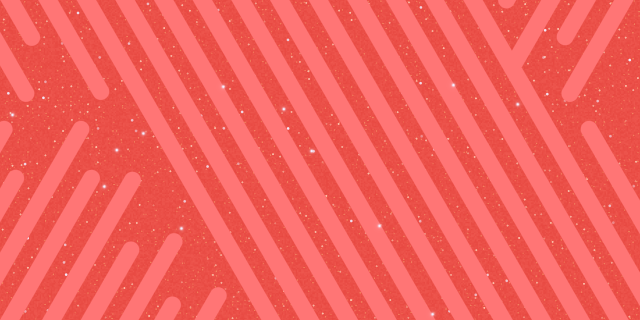
Write a Shadertoy shader that draws this background.

```glsl
const vec3 RED = vec3(0.92, 0.31, 0.28);
const vec3 PINK = vec3(1.0, 0.46, 0.46);
const vec3 CREAM = vec3(1.0, 0.86, 0.76);
const vec3 AMBER = vec3(0.97, 0.62, 0.42);
const vec3 ICE = vec3(0.95, 0.93, 1.0);

const vec2 LEAN = vec2(0.5, 0.8660254);
const float HALF_WIDTH = 0.0264;

// Tips of the short strokes, grouped by the way they run
const vec2 DOWN_LEFT[9] = vec2[9](
    vec2(0.013, 0.596), vec2(0.049, 0.443), vec2(0.253, 0.596),
    vec2(0.286, 0.443), vec2(0.414, 0.437), vec2(0.409, 0.219),
    vec2(0.544, 0.245), vec2(0.539, 0.047), vec2(0.682, 0.076));
const vec2 UP_RIGHT[4] = vec2[4](
    vec2(1.609, 0.805), vec2(1.766, 0.885), vec2(1.781, 0.708), vec2(1.583, 1.0));
const vec2 UP_LEFT[3] = vec2[3](
    vec2(0.099, 0.883), vec2(0.081, 0.708), vec2(0.315, 0.714));

// Brightest stars
const vec2 STARS[12] = vec2[12](
    vec2(0.698, 0.729), vec2(0.887, 0.659), vec2(0.974, 0.528), vec2(1.417, 0.734),
    vec2(1.618, 0.674), vec2(0.448, 0.583), vec2(0.326, 0.417), vec2(0.567, 0.286),
    vec2(1.186, 0.294), vec2(1.352, 0.018), vec2(0.039, 0.641), vec2(0.365, 0.531));

float hash(vec2 p, float seed) {
    vec3 q = fract(vec3(p.xyx + seed) * vec3(0.1031, 0.1030, 0.0973));
    q += dot(q, q.yzx + 33.33);
    return fract((q.x + q.y) * q.z);
}

float valueNoise(vec2 p) {
    vec2 cell = floor(p);
    vec2 f = fract(p);
    f = f * f * (3.0 - 2.0 * f);
    vec2 step1 = vec2(1.0, 0.0);
    return mix(mix(hash(cell, 5.0), hash(cell + step1, 5.0), f.x),
               mix(hash(cell + step1.yx, 5.0), hash(cell + 1.0, 5.0), f.x), f.y);
}

// Round-tipped stroke running from its tip without end
float strokeDistance(vec2 p, vec2 tip, vec2 dir, float halfWidth) {
    vec2 d = p - tip;
    return length(d - dir * max(dot(d, dir), 0.0)) - halfWidth;
}

// Evenly spaced slanted bands; lastTop is where the rightmost meets the top
float bandDistance(vec2 p, float lastTop, float gap, float count, float halfWidth) {
    float offset = p.x - lastTop - (1.0 - p.y) * LEAN.x / LEAN.y;
    float index = clamp(round(offset / gap), 1.0 - count, 0.0);
    return abs(offset - index * gap) * LEAN.y - halfWidth;
}

float patternDistance(vec2 p, float halfWidth) {
    float d = bandDistance(p, 1.478, 0.1208, 11.0, halfWidth);
    for (int i = 0; i < 9; i++) d = min(d, strokeDistance(p, DOWN_LEFT[i], -LEAN, halfWidth));
    for (int i = 0; i < 4; i++) d = min(d, strokeDistance(p, UP_RIGHT[i], LEAN, halfWidth));
    for (int i = 0; i < 3; i++) d = min(d, strokeDistance(p, UP_LEFT[i], LEAN * vec2(-1, 1), halfWidth));
    return min(d, strokeDistance(p, vec2(1.841, 0.596), LEAN * vec2(1, -1), halfWidth));
}

// Randomly filled grid of soft dots
float specks(vec2 p, float cells, float density, float radius, float seed) {
    vec2 cell = floor(p * cells);
    vec2 jitter = vec2(hash(cell, seed), hash(cell, seed + 17.0));
    vec2 center = (cell + mix(vec2(0.2), vec2(0.8), jitter)) / cells;
    float present = step(hash(cell, seed + 31.0), density);
    float strength = mix(0.35, 1.0, hash(cell, seed + 47.0));
    return present * strength * smoothstep(radius, radius * 0.3, length(p - center));
}

// Small core with a faint halo
float starGlow(vec2 p, vec2 center, float radius) {
    float d = length(p - center) / radius;
    return exp(-d * d) + 0.12 * exp(-0.2 * d * d);
}

void mainImage(out vec4 fragColor, in vec2 fragCoord) {
    vec2 p = fragCoord / iResolution.y;
    float pixel = 1.0 / iResolution.y;

    // Grainy ground
    float grain = valueNoise(p * 230.0) - 0.5;
    vec3 color = RED + grain * vec3(0.025, 0.055, 0.05);

    // Scattered dust
    color = mix(color, AMBER, 0.65 * specks(p, 75.0, 0.22, 0.0036, 11.0));
    color = mix(color, CREAM, 0.8 * specks(p, 38.0, 0.22, 0.0046, 73.0));
    color = mix(color, ICE, specks(p, 18.0, 0.13, 0.0062, 131.0));

    // Bands and strokes
    float d = patternDistance(p, HALF_WIDTH);
    color = mix(color, PINK, smoothstep(0.75 * pixel, -0.75 * pixel, d));

    // Bright stars
    for (int i = 0; i < 12; i++) {
        color = mix(color, ICE, min(starGlow(p, STARS[i], 0.0048), 1.0));
    }
    fragColor = vec4(color, 1.0);
}
```
